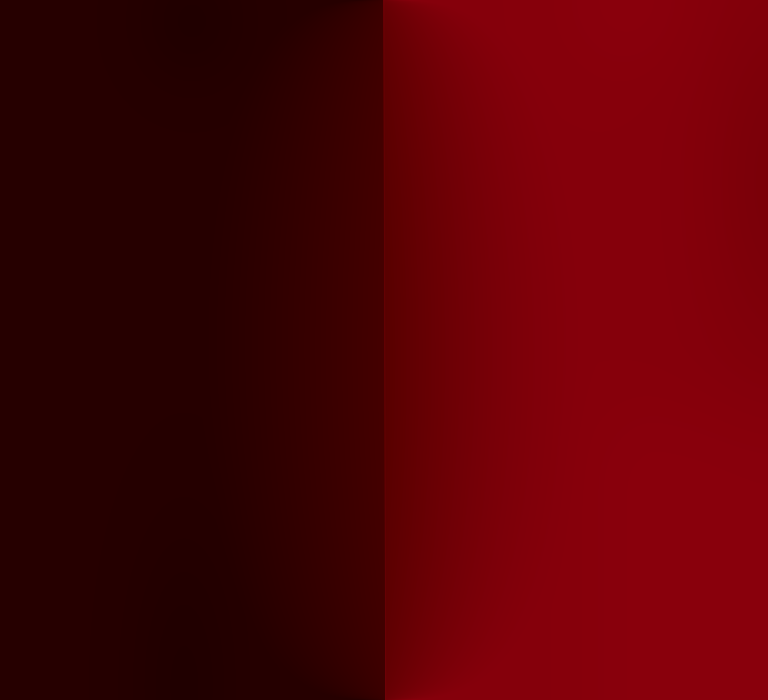
Write a Shadertoy shader that draws this background.

```glsl
// Half-width profile of a shape pinched at the top and bottom edges
float bowProfile(float y, float power) {
    float v = 2.0 * y - 1.0;
    return pow(max(1.0 - v * v, 0.0), power);
}

// Falloff from the seam, 1 at the seam and 0 at the bow's outer limit
float seamFalloff(float dist, float width, float bow, float power) {
    float t = dist / (width * max(bow, 0.05));
    return pow(clamp(1.0 - t, 0.0, 1.0), power) * mix(0.5, 1.0, bow);
}

// Soft elliptical spot, 1 at its centre
float softSpot(vec2 p, vec2 centre, vec2 radius) {
    vec2 q = (p - centre) / radius;
    return exp(-dot(q, q));
}

// Dark panel: warms toward the seam
float darkPanel(vec2 uv, float dist, float bow) {
    float red = 0.148 + 0.122 * seamFalloff(dist, 0.24, bow, 1.2);
    red -= 0.022 * softSpot(uv, vec2(0.24, 0.02), vec2(0.07, 0.22));
    red -= 0.022 * softSpot(uv, vec2(0.25, 0.97), vec2(0.07, 0.09));
    return red;
}

// Bright panel: shaded toward the seam and the upper outer edge
float brightPanel(vec2 uv, float dist, float bow) {
    float red = 0.523 - 0.180 * seamFalloff(dist, 0.28, bow, 1.7);
    red -= 0.045 * softSpot(uv, vec2(1.02, 0.74), vec2(0.10, 0.26));
    red += 0.015 * softSpot(uv, vec2(0.82, 1.0), vec2(0.09, 0.11));
    float lowerLight = smoothstep(0.70, 0.86, uv.x) * smoothstep(0.52, 0.30, uv.y);
    return red + 0.015 * lowerLight;
}

// Deep red with a trace of blue in the brighter tones
vec3 crimson(float red) {
    return vec3(red, 0.0, max(red - 0.35, 0.0) * 0.25);
}

void mainImage(out vec4 fragColor, in vec2 fragCoord) {
    vec2 uv = fragCoord / iResolution.xy;
    float pixel = 1.0 / iResolution.x;

    // Slightly leaning seam between the panels
    float seamX = mix(0.5015, 0.4990, uv.y);
    float offset = uv.x - seamX;
    float dist = abs(offset);
    float bow = bowProfile(uv.y, 0.32);

    float side = smoothstep(-0.5 * pixel, 0.5 * pixel, offset);
    float red = mix(darkPanel(uv, dist, bow), brightPanel(uv, dist, bow), side);

    // Faint highlight along the fold
    red += 0.05 * side * (1.0 - smoothstep(0.0, 0.0025, dist));

    fragColor = vec4(crimson(red), 1.0);
}
```
